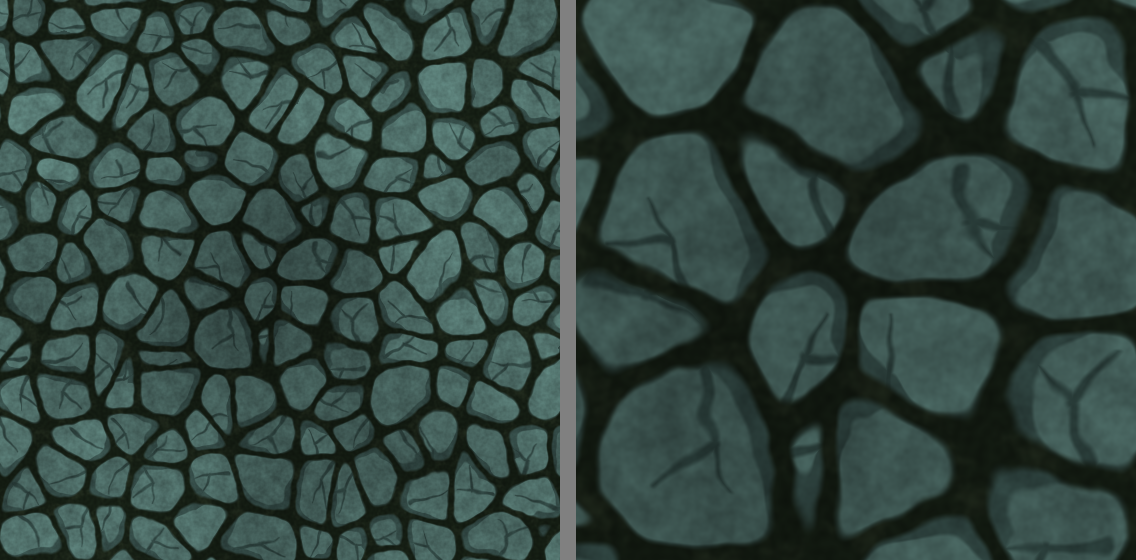
Left, the full canvas; right, a detail of the centre.
Write a Shadertoy shader that draws this texture.

```glsl
// Rounded teal cobbles set in dark mossy soil, with painted creases and shaded rims.
// A weighted Voronoi diagram on a warped plane gives stones of mixed size; a soft
// minimum over the distances to their borders rounds the corners.

const float STONES = 12.0;        // grid cells across the canvas
const float JITTER = 0.86;        // scatter of the stone sites
const float SIZE_SPREAD = 0.24;   // difference between small and large stones
const float WARP = 0.42;          // stretching of the plane, in cells
const float ROUNDING = 13.0;      // lower is rounder
const float GAP = 0.058;          // half width of the joints, in cells
const float SOFTNESS = 0.030;     // blur of the stone outline
const float MOTTLE = 0.17;        // strength of the stone grain

const vec3 STONE = vec3(0.295, 0.413, 0.392);
const vec3 CREASE = vec3(0.145, 0.218, 0.205);
const vec3 SOIL = vec3(0.075, 0.108, 0.070);
const vec3 MOSS = vec3(0.145, 0.180, 0.125);

vec3 hash3(vec2 p) {
    vec3 h = fract(p.xyx * vec3(0.1031, 0.1030, 0.0973));
    h += dot(h, h.yxz + 33.33);
    return fract((h.xxy + h.yzz) * h.zyx);
}

float cornerSlope(vec2 cell, vec2 offset) {
    float angle = 6.2832 * hash3(cell + 71.0).x;
    return dot(vec2(cos(angle), sin(angle)), offset);
}

float gradientNoise(vec2 p) {
    vec2 i = floor(p), f = p - i;
    vec2 u = f * f * f * (f * (f * 6.0 - 15.0) + 10.0);
    vec2 e = vec2(0.0, 1.0);
    return mix(mix(cornerSlope(i, f), cornerSlope(i + e.yx, f - e.yx), u.x),
               mix(cornerSlope(i + e.xy, f - e.xy), cornerSlope(i + e.yy, f - e.yy), u.x), u.y);
}

float fbm(vec2 p) {
    float sum = 0.0, amplitude = 1.0;
    for (int i = 0; i < 4; i++) {
        sum += amplitude * gradientNoise(p);
        p = mat2(1.6, 1.2, -1.2, 1.6) * p + 7.3;
        amplitude *= 0.62;
    }
    return sum;
}

vec2 noisePair(vec2 p) {
    return vec2(gradientNoise(p), gradientNoise(p + 37.7));
}

// Site position in xy, size weight in z.
vec3 stoneSite(vec2 cell) {
    vec3 h = hash3(cell);
    return vec3(cell + 0.5 + JITTER * (h.xy - 0.5), SIZE_SPREAD * h.z);
}

float power(vec2 p, vec3 site) {
    vec2 d = p - site.xy;
    return dot(d, d) - site.z;
}

// Rounded distance to the border of the stone that holds p.
float stoneDistance(vec2 p, out vec2 stoneCell, out vec2 centre) {
    vec2 base = floor(p);
    float best = 1e5;
    for (int k = 0; k < 25; k++) {
        vec2 cell = base + vec2(k % 5 - 2, k / 5 - 2);
        float d = power(p, stoneSite(cell));
        if (d < best) { best = d; stoneCell = cell; }
    }
    centre = stoneSite(stoneCell).xy;
    float sum = 0.0;
    for (int k = 0; k < 25; k++) {
        vec2 cell = base + vec2(k % 5 - 2, k / 5 - 2);
        if (cell == stoneCell) continue;
        vec3 site = stoneSite(cell);
        float edge = (power(p, site) - best) / (2.0 * max(length(site.xy - centre), 0.02));
        sum += exp(-ROUNDING * edge);
    }
    return -log(sum) / ROUNDING;
}

// Signed distance to a stroke that widens from a to b.
float stroke(vec2 p, vec2 a, vec2 b, float widthA, float widthB) {
    vec2 ab = b - a;
    float t = clamp(dot(p - a, ab) / dot(ab, ab), 0.0, 1.0);
    return length(p - a - ab * t) - mix(widthA, widthB, t);
}

void mainImage(out vec4 fragColor, in vec2 fragCoord) {
    vec2 uv = fragCoord / iResolution.y;
    vec2 p = uv * STONES + 20.0;
    float blur = max(SOFTNESS, 0.8 * STONES / iResolution.y);

    // Stone layout
    vec2 warped = p + WARP * noisePair(p * 0.55) + 0.045 * noisePair(p * 3.5);
    vec2 cell, centre;
    float d = stoneDistance(warped, cell, centre);
    vec3 traits = hash3(cell + 13.0);
    vec3 marks = hash3(cell + 41.0);

    // Face: tone of each stone, cloudy grain and fine flecks
    float grain = fbm(p * 3.2 + traits.xy * 30.0);
    float fleck = gradientNoise(p * 13.0);
    float tone = 1.0 + 0.20 * (traits.x - 0.5) + MOTTLE * grain + 0.10 * fleck;
    vec3 face = STONE * tone;

    // Creases: one curved stroke with a forked branch
    float angle = 6.2832 * traits.y;
    vec2 axis = vec2(cos(angle), sin(angle));
    vec2 q = warped - centre;
    q = vec2(dot(q, axis), dot(q, vec2(-axis.y, axis.x)));
    q.y += (marks.x - 0.5) * (0.3 + 1.2 * q.x * q.x) + 0.05 * gradientNoise(p * 4.0);
    float side = marks.y < 0.5 ? -1.0 : 1.0;
    float crease = stroke(q, vec2(-0.34, 0.0), vec2(0.50, 0.0), 0.002, 0.040);
    float branch = stroke(q, vec2(0.04, 0.0), vec2(-0.16, 0.42 * side), 0.030, 0.010);
    crease = min(crease, marks.z < 0.6 ? branch : 1.0);
    float creased = (1.0 - smoothstep(-0.015, blur, crease)) * step(0.2, traits.z);

    // Rim: a shaded facet along one side
    vec2 rimAxis = vec2(cos(6.2832 * marks.z), sin(6.2832 * marks.z));
    float facing = dot(normalize(warped - centre + 1e-4), rimAxis);
    float rimWidth = 0.10 * smoothstep(0.25, 0.9, facing) + 0.03 * gradientNoise(p * 3.0);
    float rim = 1.0 - smoothstep(-0.012, 0.022, d - GAP - rimWidth);
    face = mix(face, CREASE * (1.0 + 0.3 * grain), max(0.80 * creased, 0.65 * rim));

    // Joints: soil with patches of moss
    float moss = smoothstep(-0.1, 0.7, fbm(p * 2.4 + 9.0));
    vec3 soil = mix(SOIL, MOSS, 0.55 * moss) * (1.0 + 0.25 * fleck);
    float cover = smoothstep(GAP - blur, GAP + blur, d + 0.012 * gradientNoise(p * 7.0));
    vec3 color = mix(soil, face, cover);

    // Broad light, dimmer near the middle
    vec2 middle = uv - vec2(0.48, 0.46);
    float light = 1.03 + 0.20 * gradientNoise(uv * 3.3 + 4.0) - 0.24 * exp(-14.0 * dot(middle, middle));
    fragColor = vec4(color * light, 1.0);
}
```
